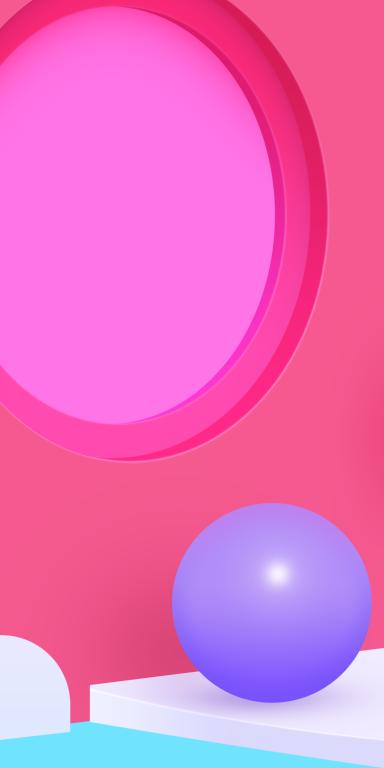
A Shadertoy shader for this background:

```glsl
#define WALL vec3(0.960, 0.350, 0.560)
#define CRIMSON vec3(0.840, 0.110, 0.340)
#define HOT_PINK vec3(1.000, 0.290, 0.690)
#define ORCHID vec3(1.000, 0.460, 0.910)
#define LILAC vec3(0.690, 0.550, 0.970)
#define VIOLET vec3(0.460, 0.300, 1.000)
#define WHITE vec3(0.940, 0.920, 1.000)
#define ICE vec3(0.880, 0.910, 0.995)
#define CYAN vec3(0.440, 0.890, 1.000)
#define BALL_CENTER vec2(0.708, 0.430)
#define BALL_RADIUS 0.260
#define RIM_WIDTH 0.003

// Approximate signed distance to an ellipse
float ellipse(vec2 p, vec2 center, vec2 radii) {
    vec2 q = p - center;
    float k = length(q / radii);
    return k * (k - 1.0) / max(length(q / (radii * radii)), 1e-4);
}

// Antialiased coverage, one inside the shape
float cover(float d) {
    float w = 0.75 / iResolution.x;
    return 1.0 - smoothstep(-w, w, d);
}

// Soft elliptical spot
float spot(vec2 p, vec2 center, vec2 size) {
    vec2 q = (p - center) / size;
    return exp(-dot(q, q));
}

float rim(float d) {
    return exp(-d * d / (RIM_WIDTH * RIM_WIDTH));
}

vec3 paintWall(vec2 p) {
    vec3 col = WALL;
    col = mix(col, vec3(0.80, 0.23, 0.42), 0.65 * spot(p, vec2(0.47, 0.30), vec2(0.24, 0.22)));
    col = mix(col, vec3(0.91, 0.25, 0.46), 0.6 * spot(p, vec2(1.03, 0.86), vec2(0.10, 0.20)));
    return col;
}

// Two stepped oval recesses
vec3 paintRecess(vec3 col, vec2 p) {
    float outer = ellipse(p, vec2(0.339, 1.440), vec2(0.516, 0.643));
    float ledge = max(outer, ellipse(p, vec2(0.292, 1.448), vec2(0.516, 0.641)));
    float inner = ellipse(p, vec2(0.307, 1.440), vec2(0.4375, 0.544));
    float back = max(inner, ellipse(p, vec2(0.281, 1.440), vec2(0.435, 0.544)));
    float height = smoothstep(0.85, 1.95, p.y);
    float low = 1.0 - smoothstep(1.2, 1.9, p.y);

    vec3 outerSide = mix(vec3(1.0, 0.16, 0.53), CRIMSON, height);
    col = mix(col, outerSide, cover(outer));
    col = mix(col, vec3(1.0, 0.50, 0.80), rim(outer) * (0.2 + 0.6 * low));

    vec3 ledgeColor = mix(HOT_PINK, vec3(0.98, 0.16, 0.47), smoothstep(1.0, 1.95, p.y));
    ledgeColor *= 1.0 - 0.14 * exp(ledge / 0.03) * height;
    col = mix(col, ledgeColor, cover(ledge));

    vec3 innerSide = mix(vec3(1.0, 0.22, 0.83), vec3(0.87, 0.10, 0.42), height);
    col = mix(col, innerSide, cover(inner));
    col = mix(col, vec3(1.0, 0.42, 0.78), rim(inner) * (0.2 + 0.5 * low));

    float shade = exp(min(back, 0.0) / 0.06) * smoothstep(1.45, 1.95, p.y);
    vec3 backColor = mix(ORCHID, vec3(1.0, 0.24, 0.63), 0.85 * shade);
    return mix(col, backColor, cover(back));
}

// Cyan floor, rounded block and white platform
vec3 paintStage(vec3 col, vec2 p) {
    col = mix(col, CYAN, cover(p.y - 0.092 - 0.13 * p.x));

    float arch = ellipse(vec2(p.x, max(p.y, 0.165)), vec2(0.003, 0.165), vec2(0.180, 0.181));
    arch = max(arch, 0.073 + 0.115 * p.x - p.y);
    col = mix(col, mix(ICE, WHITE, smoothstep(0.1, 0.34, p.y) * 0.5), cover(arch));

    float t = p.x - 0.234;
    float backEdge = 0.216 + 0.126 * t;
    float frontEdge = 0.205 - 0.25 * t + 0.101 * t * t;
    float baseEdge = 0.12 - 0.17 * t + 0.017 * t * t;
    float platform = max(max(p.y - backEdge, baseEdge - p.y), -t);
    vec3 top = mix(WHITE, vec3(0.64, 0.53, 0.86), 0.75 * spot(p, vec2(0.67, 0.185), vec2(0.20, 0.045)));
    top = mix(top, vec3(0.85, 0.74, 0.93), 0.6 * spot(p, vec2(0.48, 0.245), vec2(0.13, 0.06)));
    vec3 side = mix(vec3(0.93, 0.94, 1.0), vec3(0.86, 0.85, 0.99), smoothstep(0.0, 0.4, t));
    vec3 platformColor = mix(side, top, cover(frontEdge - p.y));
    platformColor += 0.05 * rim(p.y - frontEdge);
    return mix(col, platformColor, cover(platform));
}

// Glossy sphere lit from above
vec3 paintBall(vec3 col, vec2 p) {
    vec2 q = (p - BALL_CENTER) / BALL_RADIUS;
    float r = length(q);
    vec3 ball = mix(LILAC, VIOLET, smoothstep(0.25, -0.95, q.y) * (0.6 + 0.4 * r * r));
    ball = mix(ball, vec3(0.76, 0.48, 0.92), 0.65 * smoothstep(0.6, 1.0, r) * smoothstep(0.2, 1.0, q.y));
    ball = mix(ball, vec3(0.48, 0.35, 0.95), 0.35 * smoothstep(0.75, 1.0, r) * smoothstep(0.7, -0.2, q.y));
    vec2 glint = BALL_CENTER + vec2(0.016, 0.075);
    ball = mix(ball, WHITE, 0.28 * spot(p, glint, vec2(0.10)));
    ball = mix(ball, vec3(1.0), 0.85 * spot(p, glint, vec2(0.033)));
    return mix(col, ball, cover((r - 1.0) * BALL_RADIUS));
}

void mainImage(out vec4 fragColor, in vec2 fragCoord) {
    vec2 p = fragCoord / iResolution.xy * vec2(1.0, 2.0);
    vec3 col = paintWall(p);
    col = paintRecess(col, p);
    col = paintStage(col, p);
    col = paintBall(col, p);
    fragColor = vec4(clamp(col, 0.0, 1.0), 1.0);
}
```
